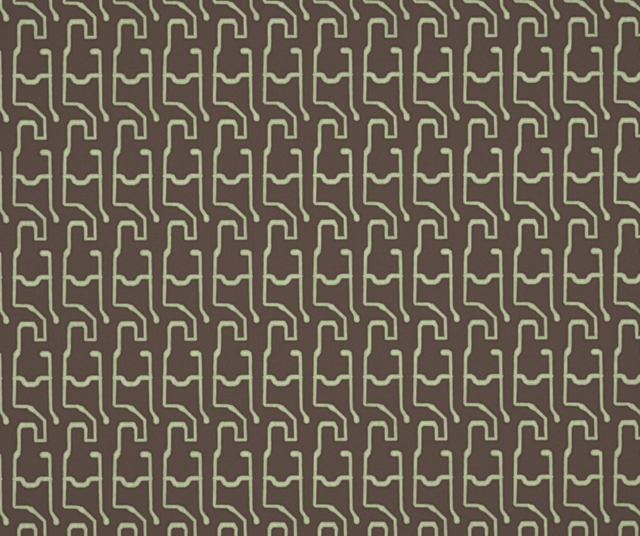
Reproduce this pattern procedurally as a Shadertoy shader.

```glsl
const vec2 CANVAS = vec2(1152.0, 960.0);   // design units across and down
const vec2 CELL = vec2(90.15, 180.5);      // about 12.8 columns by 5.3 rows
const vec2 ANCHOR = vec2(477.0, 495.0);    // left joint of one crossbar
const vec2 CELL_CORNER = vec2(-6.0, -60.0);
const float TILT = 0.004;
const float SOFTNESS = 1.7;
const float EDGE_WOBBLE = 0.5;
const float GRAIN = 0.018;
const vec3 SUBSTRATE = vec3(0.352, 0.292, 0.262);
const vec3 METAL = vec3(0.675, 0.715, 0.580);
const vec3 METAL_BRIGHT = vec3(0.755, 0.795, 0.640);
const vec3 FRINGE = vec3(0.47, 0.43, 0.29);

// Each stroke is a chain of (x, y, half width), with y pointing down.
const int N = 10;
const vec3 TRUNK[N] = vec3[N](
    vec3(8, -75, 2.9), vec3(8, -52, 3.1), vec3(5, -45, 5.2), vec3(3, -42, 5.2),
    vec3(0.5, -35, 3), vec3(0, 0, 3), vec3(-1, 48, 2.7), vec3(1, 50.5, 2.7),
    vec3(23, 51, 2.9), vec3(30, 55, 4.8));
const vec3 HOOK[N] = vec3[N](
    vec3(30, 55, 4.8), vec3(38, 61, 3), vec3(54, 76, 2.7), vec3(55, 112, 2.7),
    vec3(38, 112, 2.7), vec3(38, 91, 3), vec3(33, 84, 4.5), vec3(13, 84, 4.5),
    vec3(8, 91, 3.2), vec3(8, 130, 2.9));
const vec3 CROSSBAR[N] = vec3[N](
    vec3(0, 0, 4), vec3(10, 0, 4), vec3(14, 2, 4.3), vec3(18, 9, 4.3),
    vec3(23, 11.5, 4.5), vec3(35, 11.5, 4.5), vec3(40, 9, 4.3), vec3(44, 2, 4.3),
    vec3(48, 0, 4), vec3(64, 0, 4));
const vec3 WIRE[N] = vec3[N](
    vec3(51, -43, 5.3), vec3(58, -43, 5.2), vec3(62, -42, 4), vec3(63.5, -36, 2.9),
    vec3(64, 0, 2.9), vec3(65, 55, 2.7), vec3(66, 60, 2.7), vec3(72, 69, 3.2),
    vec3(74.5, 74, 4.8), vec3(75, 78, 5.2));

float hash(vec2 p) {
    vec3 q = fract(vec3(p.xyx) * 0.1031);
    q += dot(q, q.yzx + 33.33);
    return fract((q.x + q.y) * q.z);
}

float noise(vec2 p) {
    vec2 i = floor(p), f = fract(p);
    f = f * f * (3.0 - 2.0 * f);
    return mix(mix(hash(i), hash(i + vec2(1, 0)), f.x),
               mix(hash(i + vec2(0, 1)), hash(i + vec2(1, 1)), f.x), f.y);
}

// Distance to a segment whose half width tapers from a.z to b.z.
float taperedSegment(vec2 p, vec3 a, vec3 b) {
    vec2 pa = p - a.xy, ba = b.xy - a.xy;
    float h = clamp(dot(pa, ba) / dot(ba, ba), 0.0, 1.0);
    return length(pa - ba * h) - mix(a.z, b.z, h);
}

float stroke(vec2 p, vec3 points[N]) {
    float d = 1e4;
    for (int i = 0; i < N - 1; i++)
        d = min(d, taperedSegment(p, points[i], points[i + 1]));
    return d;
}

float circuit(vec2 p) {
    return min(min(stroke(p, TRUNK), stroke(p, HOOK)),
               min(stroke(p, CROSSBAR), stroke(p, WIRE)));
}

void mainImage(out vec4 fragColor, in vec2 fragCoord) {
    vec2 uv = fragCoord / iResolution.xy;
    vec2 q = vec2(uv.x, 1.0 - uv.y) * CANVAS;
    float pixel = CANVAS.y / iResolution.y;

    // Repeat on a slightly tilted grid
    vec2 p = q - ANCHOR;
    p.y += TILT * p.x;
    vec2 grid = (p - CELL_CORNER) / CELL;
    vec2 id = floor(grid);
    vec2 local = fract(grid) * CELL + CELL_CORNER;

    float d = circuit(local) + EDGE_WOBBLE * (noise(q * 0.15) - 0.5);
    float blur = max(SOFTNESS, 0.75 * pixel);
    float cover = 1.0 - smoothstep(-blur, blur, d);

    // Metal: brighter in wide parts, with streaks and a shift per cell
    float streak = noise(q * vec2(0.4, 0.07) + 40.0);
    float shine = smoothstep(-1.5, -4.5, d) * 0.7 + (streak - 0.5) * 0.7;
    vec3 metal = mix(METAL, METAL_BRIGHT, shine);
    metal *= 0.985 + 0.03 * hash(id + 50.0);

    // Substrate: a thin shadow beside the metal
    float shadow = smoothstep(0.0, 2.0, d) * (1.0 - smoothstep(2.0, 6.0, d));
    vec3 color = mix(SUBSTRATE * (1.0 - 0.09 * shadow), metal, cover);
    color = mix(color, FRINGE, 0.3 * (1.0 - smoothstep(0.0, 1.6, abs(d - 0.5))));

    // Fine grain and soft falloff of the light
    color += GRAIN * (noise(q * 0.45 + 200.0) - 0.5);
    vec2 offCenter = uv - 0.5;
    color *= 1.02 - 0.14 * dot(offCenter, offCenter);
    fragColor = vec4(color, 1.0);
}
```
